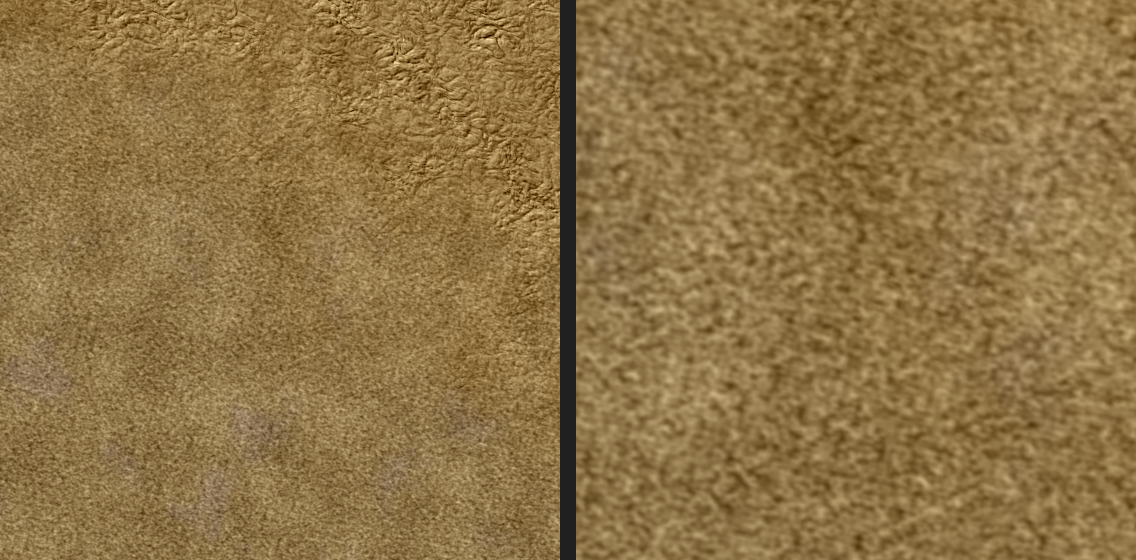
Left, the full canvas; right, a detail of the centre.
A Shadertoy shader for this texture:

```glsl
// Dry ochre soil: fine sandy grain, with crumbly side-lit clods towards the upper right.
const vec3 SOIL = vec3(0.560, 0.460, 0.285);
const vec3 WARM_SHIFT = vec3(0.018, -0.002, -0.030);
const vec3 GREY_SHIFT = vec3(-0.010, -0.004, 0.045);
const vec2 LIGHT_DIR = vec2(-0.6, 0.8);
const float RELIEF_STEP = 0.0035;
const float CLOD_SCALE = 42.0;
const float GRAIN_SCALE = 125.0;
const float GRAIN_CONTRAST = 0.25;
const float RELIEF_CONTRAST = 0.62;
const float CREASE_DEPTH = 0.11;
const float MOTTLE_CONTRAST = 0.11;

vec2 hashGradient(vec2 cell) {
    vec2 seed = vec2(dot(cell, vec2(127.1, 311.7)), dot(cell, vec2(269.5, 183.3)));
    return 2.0 * fract(sin(seed) * 43758.5453) - 1.0;
}

// Gradient noise, roughly -0.7 to 0.7
float noise(vec2 p) {
    vec2 i = floor(p), f = p - i;
    vec2 u = f * f * f * (f * (f * 6.0 - 15.0) + 10.0);
    float a = dot(hashGradient(i), f);
    float b = dot(hashGradient(i + vec2(1, 0)), f - vec2(1, 0));
    float c = dot(hashGradient(i + vec2(0, 1)), f - vec2(0, 1));
    float d = dot(hashGradient(i + vec2(1, 1)), f - vec2(1, 1));
    return mix(mix(a, b, u.x), mix(c, d, u.x), u.y);
}

float fbm(vec2 p) {
    float sum = 0.0, amplitude = 1.0;
    for (int octave = 0; octave < 4; octave++) {
        sum += amplitude * noise(p);
        p = mat2(1.6, 1.2, -1.2, 1.6) * p + 17.3;
        amplitude *= 0.55;
    }
    return sum;
}

// Rounded lumps separated by sharp creases
float clodHeight(vec2 uv) {
    vec2 warp = vec2(noise(uv * 19.0), noise(uv * 19.0 + 41.0));
    vec2 p = (uv + 0.018 * warp) * CLOD_SCALE * vec2(0.85, 1.1);
    float height = 0.0, amplitude = 1.0;
    for (int octave = 0; octave < 3; octave++) {
        height += amplitude * abs(noise(p));
        p = mat2(1.6, 1.2, -1.2, 1.6) * p + 9.7;
        amplitude *= 0.55;
    }
    return height;
}

// Fine sand, slightly flattened
float grain(vec2 uv) {
    vec2 p = mat2(0.97, 0.24, -0.24, 0.97) * uv * GRAIN_SCALE * vec2(0.9, 1.15);
    return noise(p) + 0.85 * noise(p * 1.75 + 31.0);
}

void mainImage(out vec4 fragColor, in vec2 fragCoord) {
    vec2 uv = fragCoord / iResolution.xy;

    // Broad regions
    float broad = fbm(uv * 4.5 + 3.0);
    float slope = dot(uv, vec2(0.55, 0.85)) + 0.28 * broad;
    float rough = smoothstep(0.60, 1.22, slope);
    float warm = smoothstep(0.50, 1.05, slope);

    // Light and shadow on the clods
    float height = clodHeight(uv);
    float relief = height - clodHeight(uv + RELIEF_STEP * LIGHT_DIR);
    float crease = 1.0 - smoothstep(0.05, 0.24, height);
    float patches = rough * (0.75 + 0.9 * smoothstep(-0.15, 0.35, noise(uv * 9.0 + 5.0)));

    // Brightness offset from the mean soil tone
    float tone = MOTTLE_CONTRAST * fbm(uv * 9.0 + 23.0);
    tone += 0.07 * noise(uv * 45.0 + 60.0);
    tone += GRAIN_CONTRAST * mix(1.0, 0.6, rough) * grain(uv);
    tone += patches * (RELIEF_CONTRAST * relief - CREASE_DEPTH * crease + 0.025);

    // Warm clods, with dusty grey stains on the smooth ground
    float stain = smoothstep(0.12, 0.5, fbm(uv * 6.0 + 71.0)) * (1.0 - warm);
    vec3 color = SOIL + tone * vec3(1.0, 1.02, 0.98);
    color += WARM_SHIFT * warm + GREY_SHIFT * stain;
    fragColor = vec4(clamp(color, 0.0, 1.0), 1.0);
}
```
